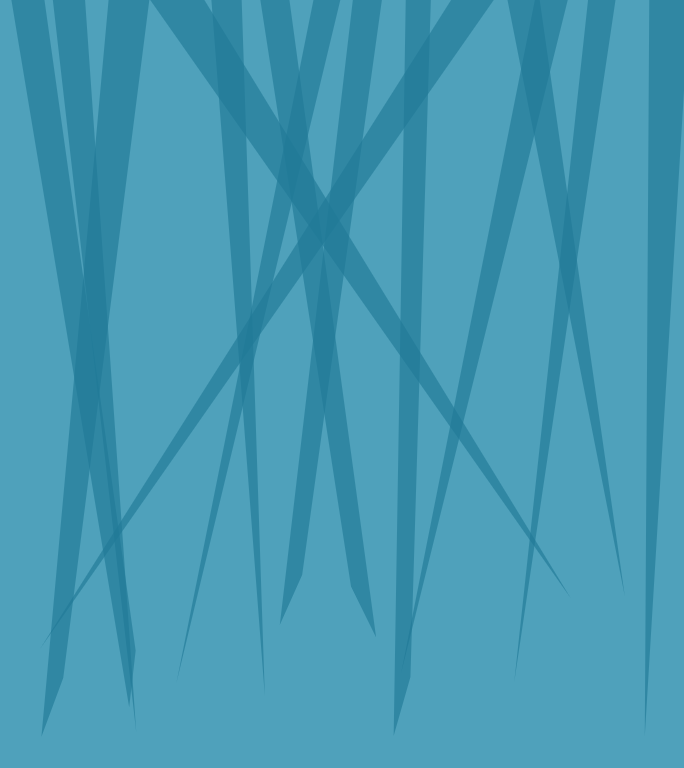
Write a Shadertoy shader that draws this background.

```glsl
// Translucent tapering blades hang from the top edge over a flat blue ground.
// Each blade fills one jittered slot; its lean, width, length and tip follow
// from its index and an integer hash, and overlaps darken by alpha blending.

const vec3 GROUND_COLOR = vec3(0.308, 0.630, 0.732);
const vec3 BLADE_COLOR = vec3(0.125, 0.476, 0.592);
const float BLADE_ALPHA = 0.65;

const int BLADE_COUNT = 14;
const float SLOT_JITTER = 0.45;                  // in slots
const vec2 WIDTH_RANGE = vec2(0.034, 0.064);     // in canvas widths
const float SWEEP_EXTRA_WIDTH = 0.022;
const vec2 LENGTH_RANGE = vec2(0.96, 0.64);      // usual and shortest, in canvas heights
const vec2 LEAN_RANGE = vec2(-0.22, 0.24);       // tip offset, in canvas widths
const vec2 SWEEP_RANGE = vec2(0.54, 0.65);       // tip offset of the wide diagonals
const float LEAN_PERIOD = 5.0;
const float SIDE_MARGIN = 0.04;                  // tips fold back inside this
const float SHOULDER = 0.92;                     // where a cut tip begins along a blade
const vec2 CUT_WIDTH = vec2(0.32, 0.64);         // width left at the shoulder
const int CUT_LIMIT = 9;                         // later blades all end in points

// Integer mixing hash, one value in 0..1 per blade and trait
float random(int blade, int trait) {
    uint n = uint(blade * 8 + trait + 1) * 747796405u + 2891336453u;
    n = ((n >> ((n >> 28u) + 4u)) ^ n) * 277803737u;
    n = (n >> 22u) ^ n;
    return float(n >> 8u) / 16777216.0;
}

float pick(vec2 range, float t) {
    return mix(range.x, range.y, t);
}

// Antialiased coverage of one blade; pos.y is the depth below the top edge
float bladeCoverage(vec2 pos, int i) {
    bool isSweep = i % 6 == 3;
    bool isCut = (3 * i + 3) % 8 < 4 && i < CUT_LIMIT;
    float side = i % 6 == 5 ? -1.0 : 1.0;        // side of the cut edge

    // Placement and size
    float top = (float(i) + 0.5 + SLOT_JITTER * (random(i, 0) - 0.5)) / float(BLADE_COUNT);
    float width = pick(WIDTH_RANGE, random(i, 1)) + (isSweep ? SWEEP_EXTRA_WIDTH : 0.0);
    float len = pick(LENGTH_RANGE, pow(random(i, 2), 3.0));

    // Leans cycle so that neighbours cross; sweeps head for the far side
    float lean = pick(LEAN_RANGE, fract((float(i) - 1.0) / LEAN_PERIOD));
    if (isSweep) lean = pick(SWEEP_RANGE, random(i, 3)) * (top < 0.5 ? 1.0 : -1.0);
    float tip = abs(top + lean - SIDE_MARGIN) + SIDE_MARGIN;
    tip = min(tip, 1.0 - SIDE_MARGIN);

    // One edge runs straight to the tip, the other may turn at the shoulder
    float t = pos.y / len;
    float kept = isCut ? pick(CUT_WIDTH, random(i, 4)) : 1.0 - SHOULDER;
    float span = width * min(1.0 - (1.0 - kept) * t / SHOULDER,
                             kept * (1.0 - t) / (1.0 - SHOULDER));
    float inset = side * (pos.x - mix(top - side * 0.5 * width, tip, t));

    // Horizontal distances turned into pixels across the slanted edge
    float slope = (tip - top) / len * iResolution.x / iResolution.y;
    float toPixels = iResolution.x * inversesqrt(1.0 + slope * slope);
    float inner = clamp(inset * toPixels + 0.5, 0.0, 1.0);
    float outer = clamp((span - inset) * toPixels + 0.5, 0.0, 1.0);
    return max(inner + outer - 1.0, 0.0);
}

void mainImage(out vec4 fragColor, in vec2 fragCoord) {
    vec2 uv = fragCoord / iResolution.xy;
    vec2 pos = vec2(uv.x, 1.0 - uv.y);

    vec3 color = GROUND_COLOR;
    for (int i = 0; i < BLADE_COUNT; i++) {
        color = mix(color, BLADE_COLOR, BLADE_ALPHA * bladeCoverage(pos, i));
    }
    fragColor = vec4(color, 1.0);
}
```
